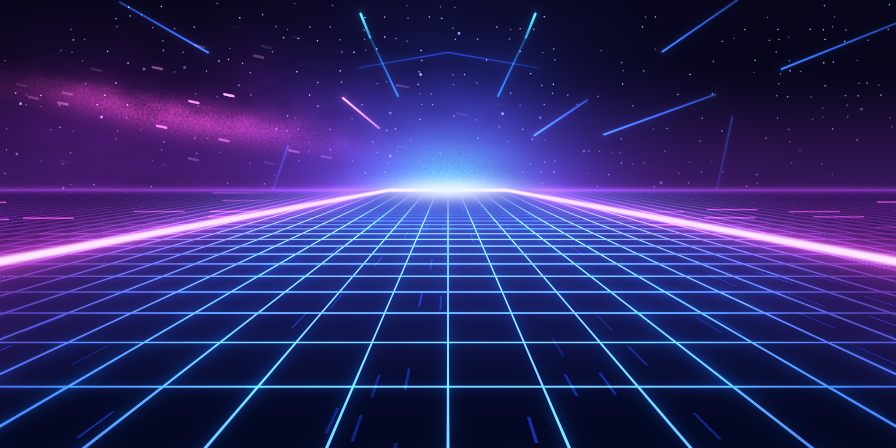
Give the GLSL for this background, as a WebGL 2 fragment shader.

```glsl
#version 300 es
precision highp float;
// A neon perspective grid runs to a glowing horizon between two pink rails,
// under a night sky with a nebula, stars and light streaks.
// The floor is a projective map; the sky is gradients, noise and segments.
uniform vec2 u_resolution;
out vec4 fragColor;
const float HORIZON = 0.5755;

float hash(vec2 c) {
  vec3 q = fract(c.xyx * 0.1031);
  q += dot(q, q.yzx + 33.33);
  return fract((q.x + q.y) * q.z);
}

float corner(vec2 cell, vec2 offset) {
  float angle = 6.2832 * hash(cell);
  return dot(vec2(cos(angle), sin(angle)), offset);
}

float noise(vec2 p) {
  vec2 i = floor(p), f = fract(p), e = vec2(0, 1);
  vec2 s = f * f * (3.0 - 2.0 * f);
  return mix(mix(corner(i, f), corner(i + e.yx, f - e.yx), s.x),
             mix(corner(i + e, f - e), corner(i + 1.0, f - 1.0), s.x), s.y);
}

float fbm(vec2 p) {
  float sum = 0.0, amp = 0.6;
  for (int i = 0; i < 4; i++, amp *= 0.55, p = p * 2.03 + 17.0) sum += amp * noise(p);
  return sum;
}

float gauss(vec2 v) { return exp(-dot(v, v)); }

// Smooth line that dims when thinner than a pixel
float line(float d, float halfWidth, float px) {
  float w = max(halfWidth, 0.5 * px);
  return halfWidth / w * (1.0 - smoothstep(w - 0.5 * px, w + 0.7 * px, d));
}

// Segment with a halo, brightest at its second end
float streak(vec2 p, vec4 ends, float halfWidth, float px) {
  vec2 v = ends.zw - ends.xy, q = p - ends.xy;
  float t = clamp(dot(q, v) / dot(v, v), 0.0, 1.0), d = length(q - v * t);
  return (line(d, halfWidth, px) + 0.2 * exp(-d / 0.007)) * (0.45 + 0.55 * t);
}

// Dots or dashes, one per chosen cell
float scatter(vec2 p, vec2 cell, vec2 size, float chance, float px) {
  vec2 id = floor(p / cell);
  vec2 d = abs(p - (id + 0.3 + 0.4 * vec2(hash(id + 7.0), hash(id + 19.0))) * cell);
  d.x = max(d.x - size.x, 0.0);
  return step(1.0 - chance, hash(id)) * line(length(d), size.y, px) * (0.4 + 0.6 * hash(id + 31.0));
}

vec3 sky(vec2 p, float px) {
  vec2 q = p - vec2(0, HORIZON), m = vec2(abs(p.x), p.y);
  float cloud = fbm(p * vec2(4, 7)), grain = noise(p * 190.0);
  vec3 col = mix(vec3(0.19, 0.08, 0.33), vec3(0.025, 0.02, 0.10), smoothstep(0.0, 0.3, q.y));
  col += vec3(0.13, 0.03, 0.16) * gauss((p - vec2(-0.65, 0.74)) / vec2(0.5, 0.17)) * (1.0 + cloud);
  col += vec3(0.10, 0.13, 0.42) * gauss(q / vec2(0.36, 0.33)) * (1.0 + 0.5 * cloud);
  // Tilted nebula
  float rise = p.y - 0.76 + 0.17 * (p.x + 0.7) - 0.035 * cloud;
  col += vec3(0.58, 0.17, 0.38) * gauss(vec2((p.x + 0.6) / 0.3, rise / 0.04)) * (0.85 + 0.8 * cloud + 0.4 * grain);
  // Stars and pink dashes
  float stars = scatter(p, vec2(0.025), vec2(0, 0.0014), 0.22, px) + scatter(p + 3.7, vec2(0.09), vec2(0, 0.0028), 0.16, px);
  col += vec3(0.65, 0.72, 1.0) * stars * (0.5 + 0.5 * smoothstep(0.05, 0.3, q.y));
  col += vec3(1.0, 0.65, 0.95) * gauss((p - vec2(-0.5, 0.77)) / vec2(0.35, 0.1))
    * scatter(vec2(p.x, p.y + 0.2 * p.x), vec2(0.075, 0.032), vec2(0.01, 0.0025), 0.16, px);
  // Blue streaks, the last two faint
  vec4 streaks[7] = vec4[7](
    vec4(-0.732, 0.995, -0.536, 0.883), vec4(0.646, 1.0, 0.479, 0.885), vec4(1.0, 0.948, 0.745, 0.846),
    vec4(0.596, 0.789, 0.349, 0.70), vec4(0.31, 0.776, 0.193, 0.698),
    vec4(-0.39, 0.578, -0.357, 0.674), vec4(0.60, 0.578, 0.635, 0.74));
  for (int i = 0; i < 7; i++)
    col += vec3(0.2, 0.48, 1.0) * streak(p, streaks[i], 0.002, px) * (i < 5 ? 0.9 : 0.25);
  col += vec3(1.0, 0.6, 0.95) * streak(p, vec4(-0.154, 0.714, -0.234, 0.781), 0.002, px);
  // Mirrored streaks
  col += vec3(0.25, 0.9, 1.0) * streak(m, vec4(0.174, 0.917, 0.195, 0.969), 0.0025, px);
  col += vec3(0.08, 0.4, 0.6) * streak(m, vec4(0.174, 0.917, 0.112, 0.786), 0.0018, px);
  col += vec3(0.06, 0.18, 0.45) * streak(m, vec4(0.198, 0.849, 0.0, 0.883), 0.0014, px);
  // Dome of light
  col += vec3(0.10, 0.14, 0.30) * gauss(q / vec2(0.24, 0.17));
  return mix(col, vec3(0.40, 0.80, 0.97), gauss(q / vec2(0.145, 0.1)) * (0.94 + 0.25 * grain));
}

vec3 ground(vec2 p, float px) {
  float drop = 0.63 - p.y, depth = 1.0 - p.y / HORIZON, side = abs(p.x);
  float outer = smoothstep(0.0, 0.8, side - depth), glow = 0.5 + fbm(p * vec2(3, 4) + 5.0);
  vec3 col = mix(vec3(0.14, 0.15, 0.52), vec3(0.015, 0.03, 0.14), smoothstep(0.0, 0.95, depth));
  col = mix(col, vec3(0.17, 0.07, 0.32), outer);
  col += vec3(0.14, 0.22, 0.32) * gauss(vec2(p.x / 0.35, depth / 0.25));
  // Perspective grid, measured on the canvas
  vec2 gap = vec2(0.43 * drop, 0.507 * drop * drop);
  vec2 d = abs(fract(vec2(p.x / gap.x, drop / gap.y) + 0.5) - 0.5) * gap;
  d.x *= drop / length(vec2(drop, p.x));
  float width = 0.0008 + 0.0042 * drop * drop;
  vec2 fade = smoothstep(vec2(0.02, 0.003), vec2(0.06, 0.014), gap);
  float core = max(line(d.x, width * 1.25, px) * fade.x, line(d.y, width, px) * fade.y);
  float halo = exp(-d.x / 0.012) * fade.x + 0.6 * exp(-d.y / 0.009) * fade.y;
  vec3 inner = mix(vec3(0.47, 0.76, 0.85), vec3(0.25, 0.42, 0.72), smoothstep(0.3, 1.0, side));
  col += mix(inner, vec3(0.2, 0.06, 0.2), outer) * core;
  col += mix(vec3(0.02, 0.28, 0.56), vec3(0.1, 0.03, 0.14), outer) * halo * glow * (0.35 + 0.5 * depth);
  // Radial dashes, and flat ones by the horizon
  vec2 ray = vec2(log(drop), p.x / drop);
  col += vec3(0.05, 0.16, 0.55) * scatter(ray, vec2(0.16, 0.13), vec2(0.045, 0.006), 0.11, px / drop);
  return col + vec3(0.65, 0.22, 0.5) * scatter(p, vec2(0.19, 0.018), vec2(0.055, 0.0014), 0.35, px)
    * smoothstep(0.3, 0.6, side) * (1.0 - smoothstep(0.08, 0.22, depth));
}

void main() {
  float px = 1.0 / u_resolution.y;
  vec2 p = (gl_FragCoord.xy - vec2(0.5 * u_resolution.x, 0)) * px;
  float above = p.y - HORIZON, reach = max(abs(p.x) - 0.13, 0.0);
  vec3 col = above > 0.0 ? sky(p, px) : ground(p, px);
  // Pink rails joined by a bar on the horizon
  float d = abs(above + 0.183 * reach) * 0.984, w = 0.003 + 0.009 * reach;
  float lit = 0.3 + 0.7 * smoothstep(0.0, 0.12, reach);
  col += vec3(0.85, 0.28, 0.66) * lit * (0.75 * exp(-d / (0.01 + 0.014 * reach)) + 0.15 * exp(-d / 0.05));
  col = mix(col, vec3(1.0, 0.9, 1.0), 1.0 - smoothstep(0.3 * w, 1.3 * w + px, d));
  // Horizon line and hot centre
  col += vec3(0.35, 0.14, 0.42) * lit * exp(-abs(above) / 0.005);
  col = mix(col, vec3(0.92, 0.97, 1.0), 0.95 * gauss(vec2(p.x / 0.14, above / 0.026)));
  fragColor = vec4(min(col, 1.0), 1.0);
}
```
